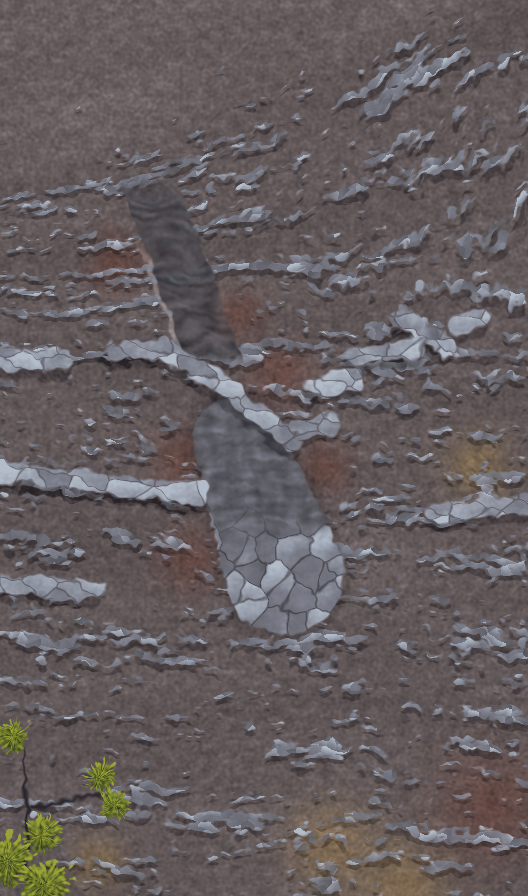
Reproduce this texture procedurally as a WebGL 2 fragment shader.

```glsl
#version 300 es
precision highp float;
// A cliff of tilted lava beds, cut by a dark dike that swells into a blocky bulb.
// Strata noise makes the beds, cellular facets the slabs; soft spots add stains and pine.
uniform vec2 u_resolution;
out vec4 fragColor;

const float ASPECT = .59, GRAIN = .8, CHIP_LEVEL = .2, SLAB_SIZE = .011;
const vec3 SHADOW = vec3(.15, .14, .16), ROCK = vec3(.38, .365, .38);
const vec3 GREY = vec3(.51, .5, .53), PALE = vec3(.73, .74, .76);
const vec3 RUST = vec3(.43, .29, .26), OCHRE = vec3(.56, .46, .33);
const vec3 WARM = vec3(1.05, .985, .95), COOL = vec3(.96, 1, 1.04);
const vec3 LEAF_DARK = vec3(.2, .24, .1), LEAF_LIGHT = vec3(.6, .64, .22);
// Slab spines
const vec4 SLABS[12] = vec4[](
  vec4(.124, .607, .182, .613), vec4(.182, .61, .254, .568), vec4(.254, .566, .328, .508),
  vec4(.332, .52, .371, .529), vec4(.355, .57, .4, .577), vec4(.398, .602, .465, .612),
  vec4(.45, .645, .5, .612), vec4(.512, .636, .535, .646), vec4(0, .6, .07, .595),
  vec4(0, .474, .222, .448), vec4(.488, .428, .59, .438), vec4(0, .348, .105, .342));
// Heights of the brightest beds
const float BEDS[8] = float[](.835, .755, .7, .6, .44, .385, .285, .083);
// Stains (rust, then ochre) and needle tufts: centre and radius
const int RUST_COUNT = 7;
const vec3 STAINS[11] = vec3[](vec3(.13, .707, .032), vec3(.267, .65, .026), vec3(.312, .583, .035),
  vec3(.2, .49, .032), vec3(.212, .375, .035), vec3(.365, .478, .028), vec3(.55, .1, .06),
  vec3(.11, .038, .028), vec3(.37, .055, .045), vec3(.45, .01, .05), vec3(.535, .48, .035));
const vec3 TUFTS[6] = vec3[](vec3(.013, .178, .02), vec3(.112, .132, .019), vec3(.127, .103, .017),
  vec3(.048, .07, .024), vec3(.01, .04, .03), vec3(.05, .012, .032));

vec2 hash2(vec2 p) {
  vec3 q = fract(p.xyx * vec3(.1031, .103, .0973));
  q += dot(q, q.yzx + 33.33);
  return fract((q.xx + q.yz) * q.zy);
}
float corner(vec2 i, vec2 f, vec2 o) { return dot(hash2(i + o) * 2. - 1., f - o); }
float noise(vec2 p) { // gradient noise
  vec2 i = floor(p), f = p - i, u = f * f * (3. - 2. * f);
  return mix(mix(corner(i, f, vec2(0)), corner(i, f, vec2(1, 0)), u.x),
    mix(corner(i, f, vec2(0, 1)), corner(i, f, vec2(1)), u.x), u.y) * 1.4;
}
// Broken stone: tone of a tilted facet, distance to the crack
vec2 shards(vec2 p) {
  vec2 best, id;
  float near = 9., next = 9.;
  for (int k = 0; k < 9; k++) {
    vec2 c = floor(p) + vec2(k % 3 - 1, k / 3 - 1), r = p - c - hash2(c + 41.);
    float d = length(r);
    next = min(next, max(d, near));
    if (d < near) { near = d; best = r; id = hash2(c + 7.); }
  }
  return vec2(id.x + dot(best, id.yx - vec2(.5, .2)), next - near);
}
float capsule(vec2 p, vec2 a, vec2 b, float ra, float rb) {
  p -= a; b -= a;
  float h = clamp(dot(p, b) / dot(b, b), 0., 1.);
  return length(p - b * h) - mix(ra, rb, h);
}
float bedding(float x, float s, float level) {
  float b = 0.;
  for (int i = 0; i < 8; i++) b = max(b, .24 * exp(-pow(abs(s - BEDS[i]) / .012, 2.)));
  b += .6 * noise(vec2(x * 10., s * 58.)) + .55 * noise(vec2(x * 34., s * 125.))
    + .4 * noise(vec2(x * 95., s * 190.));
  return smoothstep(level, level + .16, b);
}
float inside(float d) { return smoothstep(.002, -.002, d); }

void main() {
  vec2 p = gl_FragCoord.xy / u_resolution * vec2(ASPECT, 1);
  vec2 w = p + .006 * vec2(noise(p * 38.), noise(p * 38. + 17.)) + .003 * noise(p * 110.);
  float fine = noise(p * 230.), grain = .25 * fine;
  for (float f = 1.; f < 4.; f++) grain += .6 / f * noise(p * vec2(70, 90) * f + f * 9.);

  // Strata steepen to the top right; scree lies top left
  float s = w.y - mix(-.04, .42, smoothstep(.55, .95, p.y)) * (p.x - .28) + .014 * noise(p * 6.);
  float scree = smoothstep(-.02, .05, p.y - .765 - .42 * p.x);
  float broad = noise(vec2(p.x * 4., s * 17.)), level = CHIP_LEVEL + .38 * scree - .12 * broad;
  float chip = bedding(p.x, s, level);
  float tone = .85 + GRAIN * grain + .3 * fine + .35 * broad + .15 * scree;
  tone -= .85 * bedding(p.x, s + .007, level);
  tone = mix(tone, 1.2 + 1.3 * shards(vec2(w.x * 75., s * 120.)).x + .4 * grain, chip);

  // Dike neck with wavy joints and a pale left rim
  float side = w.x - .187 - (.74 - p.y) * .38;
  float span = smoothstep(.59, .61, p.y) * smoothstep(.81, .77, p.y);
  float neck = span * inside(abs(side) - .032);
  float joints = noise(vec2(side * 45., w.y * 115. + 2. * noise(p * 25.)));
  tone = mix(tone, .35 + 1.1 * joints + .6 * grain, neck);
  tone = mix(tone, 2. + grain, span * inside(abs(side + .035) - .003) * smoothstep(.75, .7, p.y));

  // Lower body: streaks above, pale blocks in the bulb
  float d = capsule(w, vec2(.264, .51), vec2(.318, .36), .048, .068), body = inside(d);
  float bulb = smoothstep(.45, .37, p.y + .05 * noise(p * 22.) - .25 * max(p.x - .32, 0.));
  vec2 blocks = shards(w * 36. + .4);
  float streaks = noise(w * vec2(75, 38)) + noise(w * vec2(35, 130));
  float blocky = 1.35 + 1.35 * blocks.x + .45 * grain - 1.3 * smoothstep(.12, 0., blocks.y);
  tone = mix(tone - .5 * smoothstep(.016, 0., d),
    mix(.95 + .8 * streaks + .6 * grain, blocky, bulb), body);

  // Pale slabs with dark undersides
  float slab = 1., under = 1.;
  for (int i = 0; i < 12; i++) {
    vec4 e = SLABS[i];
    slab = min(slab, capsule(w, e.xy, e.zw, SLAB_SIZE, SLAB_SIZE));
    under = min(under, capsule(w + vec2(.003, .01), e.xy, e.zw, SLAB_SIZE, SLAB_SIZE));
  }
  slab = inside(slab + .006 * noise(p * 55.));
  vec2 faces = shards(vec2(w.x * 30. + w.y * 12., w.y * 48.));
  faces.x -= smoothstep(.1, 0., faces.y);
  tone = mix(tone - .8 * inside(under), 1.95 + faces.x + .5 * grain, slab);

  // Stone colour and stains
  float cool = max(max(chip, slab), max(body, neck * .6));
  vec3 col = mix(mix(SHADOW, ROCK, clamp(tone * .5 + .5, 0., 1.)), GREY, clamp(tone - 1., 0., 1.));
  col = mix(col, PALE, clamp(tone - 2., 0., 1.)) * mix(WARM, COOL, cool);
  for (int i = 0; i < 11; i++) {
    float r = length(w - STAINS[i].xy) / STAINS[i].z;
    vec3 tint = i < RUST_COUNT ? RUST : OCHRE;
    col = mix(col, tint * (.7 + .27 * tone), .75 * exp(-r * r) * (1. - .9 * cool));
  }

  // Pine twigs and needles
  float twig = min(capsule(w, vec2(.027, .165), vec2(.033, 0), .001, .003),
    capsule(w, vec2(.033, .098), vec2(.11, .112), .002, .001));
  col = mix(col, SHADOW, inside(twig));
  for (int i = 0; i < 6; i++) {
    vec2 r = w - TUFTS[i].xy;
    float needles = noise(vec2(atan(r.y, r.x) * 7., length(r) * 90. + float(i) * 9.));
    float tuft = length(r) - TUFTS[i].z * (.85 + .6 * needles + .4 * grain);
    float light = clamp(.55 + .7 * needles + .5 * fine + r.y * 12., 0., 1.);
    col = mix(col, mix(LEAF_DARK, LEAF_LIGHT, light), inside(tuft));
  }
  fragColor = vec4(clamp(col, 0., 1.), 1);
}
```
